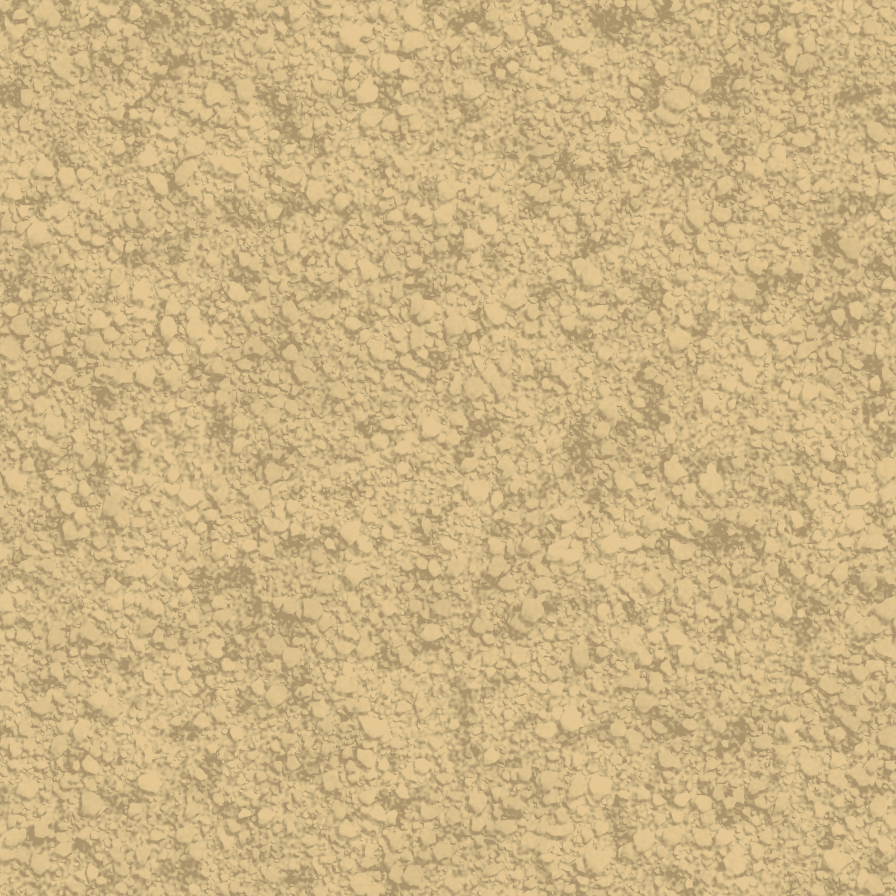
A WebGL 1 fragment shader for this texture:

```glsl
precision highp float;
uniform vec2 u_resolution;

const vec3 SHADOW_COLOR = vec3(0.70, 0.61, 0.445);
const vec3 MIDDLE_COLOR = vec3(0.80, 0.71, 0.52);
const vec3 LIGHT_COLOR = vec3(0.88, 0.77, 0.565);
const vec2 SHADOW_DIRECTION = vec2(-0.55, -0.83);
const float TAU = 6.2831853;

vec4 hash4(vec2 cell, float seed) {
  vec4 h = fract((cell.xyxy + seed * 7.31) * vec4(0.1031, 0.1030, 0.0973, 0.1099));
  h += dot(h, h.wzxy + 33.33);
  return fract((h.xxyz + h.yzzw) * h.zywx);
}

float cornerSlope(vec2 cell, vec2 offset, float seed) {
  float angle = TAU * hash4(cell, seed).x;
  return dot(vec2(cos(angle), sin(angle)), offset);
}

float gradientNoise(vec2 p, float seed) {
  vec2 cell = floor(p);
  vec2 f = p - cell;
  vec2 u = f * f * f * (f * (f * 6.0 - 15.0) + 10.0);
  vec2 e = vec2(1.0, 0.0);
  float low = mix(cornerSlope(cell, f, seed),
                  cornerSlope(cell + e.xy, f - e.xy, seed), u.x);
  float high = mix(cornerSlope(cell + e.yx, f - e.yx, seed),
                   cornerSlope(cell + e.xx, f - e.xx, seed), u.x);
  return mix(low, high, u.y);
}

// Signed distance to a lumpy, slightly angular stone
float stoneDistance(vec2 p, vec4 shape, float radius) {
  float c = cos(TAU * shape.x);
  float s = sin(TAU * shape.x);
  vec2 q = vec2(c * p.x + s * p.y, c * p.y - s * p.x);
  q.y *= 1.0 + 0.6 * shape.y;
  float angle = atan(q.y, q.x + 0.00001);
  float outline = 1.0 + 0.09 * sin(3.0 * angle + TAU * shape.z)
                + 0.06 * sin(5.0 * angle + TAU * shape.w);
  return length(q) * outline - radius;
}

// Scatters one size of stone, with soft shadows, over the given tone
float addStones(float tone, vec2 p, float frequency, float density, float seed) {
  vec2 grid = p * frequency;
  vec2 home = floor(grid);
  float blur = 0.03 + 0.6 * frequency / u_resolution.y;
  for (int y = -1; y <= 1; y++) {
    for (int x = -1; x <= 1; x++) {
      vec2 cell = home + vec2(float(x), float(y));
      vec4 place = hash4(cell, seed);
      vec4 shape = hash4(cell, seed + 5.0);
      vec2 local = grid - cell - 0.5 - 0.8 * (place.xy - 0.5);
      float patchiness = 0.7 * gradientNoise(cell / frequency * 9.0, 8.0);
      float present = step(place.w, density + patchiness);
      float radius = mix(0.24, 0.47, place.z);

      float shadowDistance = stoneDistance(local - SHADOW_DIRECTION * 0.19, shape, radius);
      float shadow = present * (1.0 - smoothstep(-0.06, 0.1, shadowDistance));
      tone = mix(tone, -0.2, 0.68 * shadow);

      float bodyDistance = stoneDistance(local, shape, radius);
      float body = present * (1.0 - smoothstep(-blur, blur, bodyDistance));
      float away = dot(local, SHADOW_DIRECTION) / radius;
      float shade = 1.1 - 0.2 * shape.w - 0.4 * smoothstep(0.25, 1.0, away);
      tone = mix(tone, shade, body);
    }
  }
  return tone;
}

void main() {
  vec2 p = gl_FragCoord.xy / u_resolution.y;

  // Sandy ground between the stones
  float tone = 0.62 + 0.9 * gradientNoise(p * 95.0, 1.0)
             + 1.0 * gradientNoise(p * 190.0, 2.0);

  // Grit, darkened where the ground sinks into hollows
  vec2 bent = p + 0.003 * vec2(gradientNoise(p * 60.0, 3.0), gradientNoise(p * 60.0, 4.0));
  tone = addStones(tone, bent, 135.0, 0.52, 11.0);
  tone = addStones(tone, bent, 80.0, 0.48, 23.0);
  float hollow = gradientNoise(bent * 24.0, 9.0) + 0.5 * gradientNoise(bent * 50.0, 10.0);
  tone -= 0.6 * smoothstep(0.02, 0.4, hollow);

  // Pebbles
  tone = addStones(tone, bent, 50.0, 0.46, 37.0);
  tone = addStones(tone, bent, 35.0, 0.34, 53.0);

  // Fine surface grain, strongest off the lit faces, and broad unevenness
  float grain = gradientNoise(p * 215.0, 6.0) + 0.7 * gradientNoise(p * 140.0, 12.0);
  tone += grain * mix(0.6, 0.2, smoothstep(0.5, 1.0, tone));
  tone += 0.3 * gradientNoise(p * 8.0, 7.0) + 0.22 * gradientNoise(p * 22.0, 13.0);
  tone = clamp(tone, -0.15, 1.1);

  vec3 color = mix(SHADOW_COLOR, MIDDLE_COLOR, min(tone * 2.0, 1.0));
  color = mix(color, LIGHT_COLOR, max(tone * 2.0 - 1.0, 0.0));
  gl_FragColor = vec4(color, 1.0);
}
```
